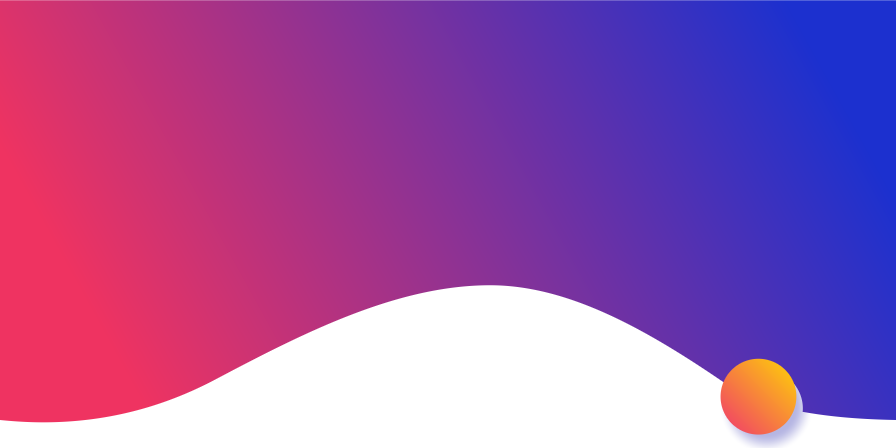
This background is drawn by a WebGL 1 fragment shader. Its source:

```glsl
precision highp float;
// Red-to-blue diagonal gradient above a white wave, with an orange ball and its soft shadow.
uniform vec2 u_resolution;

// Cubic through two knots, each given as (x, height, slope)
float hermite(vec3 a, vec3 b, float x) {
  float w = b.x - a.x;
  float t = clamp((x - a.x) / w, 0.0, 1.0);
  float s = 1.0 - t;
  return s * s * ((1.0 + 2.0 * t) * a.y + t * w * a.z)
       + t * t * ((1.0 + 2.0 * s) * b.y - s * w * b.z);
}

// Height of the white wave's crest line
float waveHeight(float x) {
  vec3 trough = vec3(0.096, 0.0573, 0.0);
  vec3 rise = vec3(0.482, 0.1536, 0.53);
  vec3 crest = vec3(1.094, 0.3633, 0.0);
  vec3 fall = vec3(1.609, 0.151, -0.68);
  vec3 foot = vec3(1.792, 0.0807, -0.18);
  if (x < trough.x) return hermite(vec3(0.0, 0.0625, -0.1), trough, x);
  if (x < rise.x) return hermite(trough, rise, x);
  if (x < crest.x) return hermite(rise, crest, x);
  if (x < fall.x) return hermite(crest, fall, x);
  if (x < foot.x) return hermite(fall, foot, x);
  return hermite(foot, vec3(2.0, 0.0625, -0.02), x);
}

// Antialiased coverage of a signed distance
float cover(float d, float pixel) {
  return clamp(0.5 - d / pixel, 0.0, 1.0);
}

void main() {
  float pixel = 1.0 / u_resolution.y;
  vec2 p = gl_FragCoord.xy * pixel;
  p.x *= 2.0 * u_resolution.y / u_resolution.x;

  // Diagonal backdrop
  float t = clamp((0.87 * p.x + 0.48 * (p.y - 1.0) + 0.156) / 1.68, 0.0, 1.0);
  vec3 color = mix(vec3(0.937, 0.2, 0.38), vec3(0.11, 0.19, 0.81), t);

  // Pale hairline along the top
  color = mix(color, vec3(1.0), 0.35 * cover(0.9985 - p.y, pixel));

  // White wave, joined to a small bump behind the ball
  float h = waveHeight(p.x);
  float slope = (waveHeight(p.x + 0.002) - waveHeight(p.x - 0.002)) / 0.004;
  float wave = (p.y - h) / sqrt(1.0 + slope * slope);
  float bump = length(p - vec2(1.706, 0.0885)) - 0.086;
  float shadow = 1.0 - smoothstep(0.062, 0.106, length(p - vec2(1.711, 0.093)));
  vec3 white = mix(vec3(1.0), vec3(0.64, 0.64, 0.86), 0.8 * shadow);
  color = mix(color, white, cover(min(wave, bump), pixel));

  // Orange ball
  vec2 q = (p - vec2(1.693, 0.1146)) / 0.0846;
  float glow = clamp(0.5 + 0.36 * (q.x + q.y), 0.0, 1.0);
  vec3 ball = mix(vec3(0.95, 0.31, 0.37), vec3(0.99, 0.74, 0.08), glow);
  color = mix(color, ball, cover((length(q) - 1.0) * 0.0846, pixel));

  gl_FragColor = vec4(color, 1.0);
}
```
